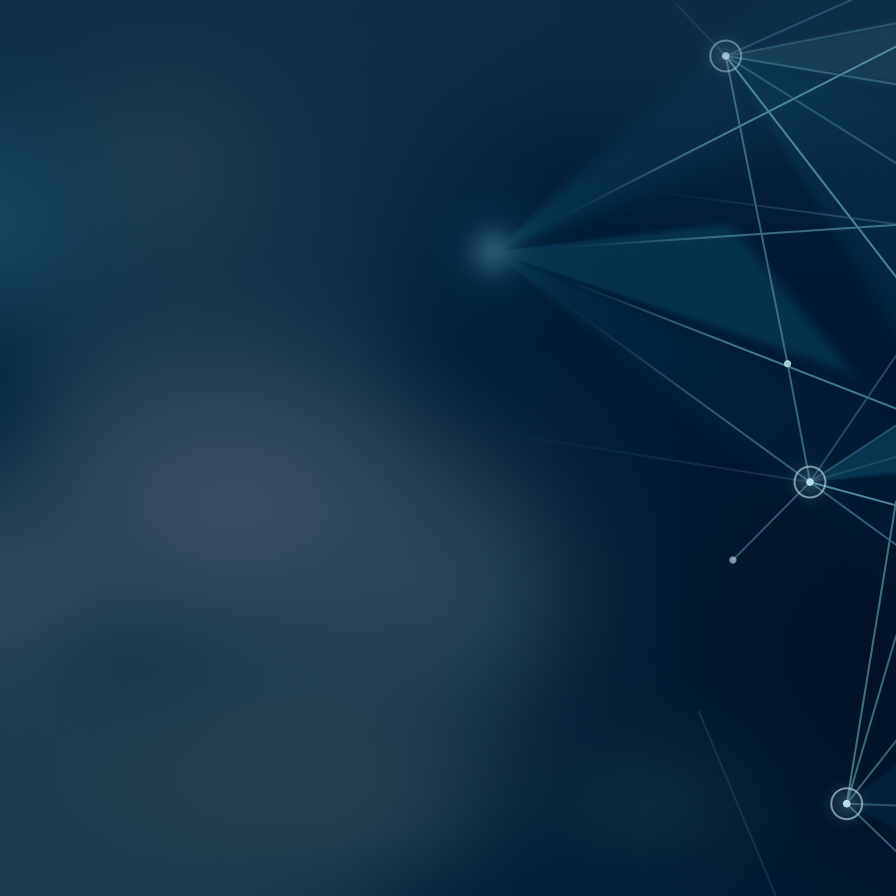
This background is drawn by a Shadertoy shader. Its source:

```glsl
// Misty navy backdrop with a glowing network of thin lines and ringed nodes on the right.

const vec3 LINE_COLOR = vec3(0.38, 0.64, 0.72);
const vec3 NODE_COLOR = vec3(0.72, 0.86, 0.90);
const vec3 BEAM_COLOR = vec3(0.03, 0.27, 0.37);

float hash(vec2 p) {
    return fract(sin(dot(p, vec2(127.1, 311.7))) * 43758.5453);
}

// Soft elliptical spot
float blob(vec2 p, vec2 center, vec2 radius) {
    vec2 q = (p - center) / radius;
    return exp(-dot(q, q));
}

// Antialiased coverage of a band of half width w around distance d
float stroke(float d, float w) {
    float px = 1.0 / min(iResolution.x, iResolution.y);
    return 1.0 - smoothstep(w - 0.7 * px, w + 0.7 * px, d);
}

float segment(vec2 p, vec2 a, vec2 b) {
    vec2 pa = p - a, ba = b - a;
    float t = clamp(dot(pa, ba) / dot(ba, ba), 0.0, 1.0);
    return stroke(length(pa - ba * t), 0.0011);
}

// Four lines from a hub to given heights on the right edge
float fan(vec2 p, vec2 hub, vec4 exits, vec4 strength) {
    float sum = 0.0;
    for (int i = 0; i < 4; i++)
        sum = max(sum, strength[i] * segment(p, hub, vec2(1.0, exits[i])));
    return sum;
}

// Sector opening to the right of a hub between two slopes
float wedge(vec2 p, vec2 hub, float low, float high, float soft) {
    vec2 d = p - hub;
    float slope = d.y / max(d.x, 0.001);
    return smoothstep(0.0, 0.03, d.x)
         * smoothstep(low - soft, low + soft, slope)
         * (1.0 - smoothstep(high - soft, high + soft, slope));
}

// Bright core with a thin ring and a faint halo
float ringNode(vec2 p, vec2 center) {
    float d = length(p - center);
    return 0.9 * stroke(d, 0.0042) + 0.6 * stroke(abs(d - 0.0172), 0.0011)
         + 0.18 * exp(-d * d / 0.0003);
}

vec3 mist(vec2 p) {
    vec3 c = mix(vec3(0.11, 0.23, 0.30), vec3(0.06, 0.18, 0.27), smoothstep(0.2, 0.7, p.y));
    // Dark right side
    float dark = smoothstep(0.36, 0.66, p.x) * (1.0 - 0.85 * smoothstep(0.68, 0.98, p.y));
    c = mix(c, vec3(0.0, 0.105, 0.20), dark);
    c = mix(c, vec3(0.0, 0.11, 0.20), 0.8 * blob(p, vec2(0.56, 0.60), vec2(0.15, 0.14)));
    c = mix(c, vec3(0.0, 0.07, 0.15), 0.9 * blob(p, vec2(0.98, 0.25), vec2(0.24, 0.28)));
    // Upper left teal and grey haze
    c = mix(c, vec3(0.13, 0.235, 0.30), 0.85 * blob(p, vec2(0.18, 0.81), vec2(0.13, 0.12)));
    c = mix(c, vec3(0.07, 0.28, 0.37), 0.9 * blob(p, vec2(-0.02, 0.75), vec2(0.13, 0.12)));
    c = mix(c, vec3(0.0, 0.14, 0.23), 0.9 * blob(p, vec2(-0.02, 0.555), vec2(0.10, 0.09)));
    // Central cloud bank
    c = mix(c, vec3(0.14, 0.245, 0.32), 0.8 * blob(p, vec2(0.22, 0.53), vec2(0.18, 0.14)));
    c = mix(c, vec3(0.15, 0.26, 0.33), 0.95 * blob(p, vec2(0.48, 0.34), vec2(0.17, 0.15)));
    c = mix(c, vec3(0.23, 0.31, 0.39), 0.95 * blob(p, vec2(0.26, 0.435), vec2(0.19, 0.12)));
    c = mix(c, vec3(0.20, 0.29, 0.37), 0.8 * blob(p, vec2(0.01, 0.33), vec2(0.14, 0.09)));
    c = mix(c, vec3(0.09, 0.21, 0.29), 0.7 * blob(p, vec2(0.14, 0.26), vec2(0.10, 0.06)));
    // Lower haze and shadow
    c = mix(c, vec3(0.15, 0.25, 0.31), 0.8 * blob(p, vec2(0.32, 0.13), vec2(0.22, 0.10)));
    c = mix(c, vec3(0.06, 0.175, 0.25), 0.8 * blob(p, vec2(0.72, 0.10), vec2(0.13, 0.09)));
    c = mix(c, vec3(0.01, 0.13, 0.22), 0.8 * blob(p, vec2(0.58, -0.02), vec2(0.20, 0.06)));
    return c;
}

void mainImage(out vec4 fragColor, in vec2 fragCoord) {
    vec2 p = fragCoord / iResolution.xy;
    vec2 top = vec2(0.810, 0.9375), blurred = vec2(0.551, 0.719);
    vec2 joint = vec2(0.879, 0.594), middle = vec2(0.904, 0.462);
    vec2 loose = vec2(0.818, 0.375), bottom = vec2(0.945, 0.103);
    vec3 color = mist(p);

    // Translucent beams
    float cut = 1.0 - smoothstep(-0.01, 0.02, p.x - 0.81 - 0.82 * (0.75 - p.y));
    float fade = exp(-3.5 * length(p - blurred));
    color = mix(color, BEAM_COLOR, 0.55 * cut * wedge(p, blurred, -0.34, 0.12, 0.03));
    color = mix(color, BEAM_COLOR, 0.65 * fade * wedge(p, blurred, 0.40, 0.90, 0.18));
    color = mix(color, BEAM_COLOR, 0.45 * fade * wedge(p, blurred, -0.80, -0.40, 0.12));
    color = mix(color, vec3(0.14, 0.32, 0.39), 0.45 * wedge(p, top, -0.17, 0.19, 0.05));
    color = mix(color, BEAM_COLOR, 0.30 * wedge(p, top, -1.6, -0.2, 0.2));
    color = mix(color, BEAM_COLOR, 0.65 * wedge(p, middle, 0.10, 0.65, 0.05));
    color = mix(color, BEAM_COLOR, 0.25 * wedge(p, bottom, -0.5, 0.8, 0.1));

    // Lines, fading in away from the blurred hub
    float net = fan(p, top, vec4(0.691, 0.818, 0.906, 0.974), vec4(0.75, 0.35, 0.4, 0.3));
    net = max(net, smoothstep(0.60, 0.85, p.x)
        * fan(p, blurred, vec4(0.948, 0.749, 0.544, 0.392), vec4(0.75, 0.6, 0.7, 0.5)));
    net = max(net, fan(p, middle, vec4(0.603, 0.525, 0.436, 0.490), vec4(0.35, 0.35, 0.8, 0.2)));
    net = max(net, fan(p, bottom, vec4(0.440, 0.290, 0.173, 0.050), vec4(0.65, 0.6, 0.55, 0.5)));
    net = max(net, 0.4 * segment(p, bottom, vec2(1.0, 0.101)));
    net = max(net, 0.55 * max(segment(p, top, joint), segment(p, joint, middle)));
    net = max(net, 0.45 * segment(p, middle, loose));
    net = max(net, 0.3 * segment(p, top, vec2(0.95, 1.0)));
    net = max(net, 0.15 * segment(p, top, vec2(0.755, 0.995)));
    net = max(net, 0.3 * smoothstep(0.7, 0.95, p.x) * segment(p, vec2(0.70, 0.79), vec2(1.0, 0.75)));
    net = max(net, 0.2 * smoothstep(0.5, 0.9, p.x) * segment(p, vec2(0.55, 0.518), middle));
    net = max(net, 0.16 * segment(p, vec2(0.78, 0.206), vec2(0.866, 0.0)));
    color = mix(color, LINE_COLOR, net);

    // Nodes and the out-of-focus hub
    float nodes = ringNode(p, top) * 0.75 + ringNode(p, middle) + ringNode(p, bottom);
    nodes += 0.9 * stroke(length(p - joint), 0.004) + 0.65 * stroke(length(p - loose), 0.004);
    color = mix(color, NODE_COLOR, min(nodes, 1.0));
    color = mix(color, vec3(0.28, 0.47, 0.53), 0.75 * blob(p, blurred, vec2(0.023)));
    color = mix(color, BEAM_COLOR, 0.35 * blob(p, blurred, vec2(0.06)));

    // Fine dither against banding
    color += (hash(fragCoord) - 0.5) / 255.0;
    fragColor = vec4(color, 1.0);
}
```
